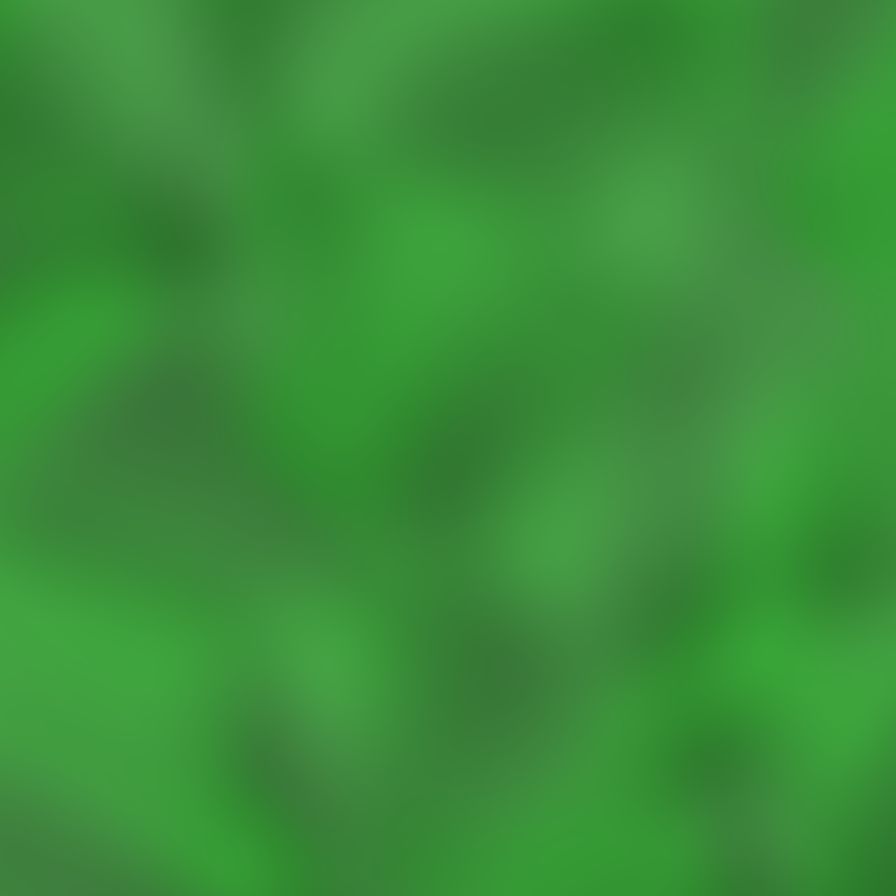
Write a WebGL 1 fragment shader that draws this texture.

```glsl
precision highp float;
// Soft, blurred green mottling, like foliage far out of focus.
// One warped value noise sets the light, a second one adds a greyish haze,
// and both are blended smoothly between a few close greens.

uniform vec2 u_resolution;

const float CELLS = 7.0;        // noise cells across the canvas
const float WARP = 0.9;         // bending of the patches, in cells
const float TILT = 0.6;         // lattice rotation, in radians

const vec3 SHADOW_GREEN = vec3(0.163, 0.462, 0.160);
const vec3 LIGHT_GREEN = vec3(0.225, 0.667, 0.220);
const vec3 HAZE_SHIFT = vec3(0.062, -0.045, 0.064);

float hash(vec2 cell, float seed) {
  return fract(sin(dot(cell, vec2(127.1, 311.7)) + seed * 74.7) * 43758.5453);
}

// Value noise in 0..1 with smooth interpolation
float valueNoise(vec2 p, float seed) {
  vec2 cell = floor(p);
  vec2 f = fract(p);
  vec2 blend = f * f * (3.0 - 2.0 * f);
  float low = mix(hash(cell, seed), hash(cell + vec2(1.0, 0.0), seed), blend.x);
  float high = mix(hash(cell + vec2(0.0, 1.0), seed), hash(cell + vec2(1.0, 1.0), seed), blend.x);
  return mix(low, high, blend.y);
}

vec2 rotate(vec2 p, float angle) {
  float c = cos(angle);
  float s = sin(angle);
  return vec2(c * p.x - s * p.y, s * p.x + c * p.y);
}

// Bends the plane with slow noise so patches stretch into curved streaks
vec2 warp(vec2 p, float amount, float seed) {
  vec2 slow = p * 0.5;
  vec2 offset = vec2(valueNoise(slow, seed), valueNoise(slow + 19.3, seed + 1.0));
  return p + amount * (offset - 0.5);
}

vec3 foliage(float light, float haze) {
  return mix(SHADOW_GREEN, LIGHT_GREEN, light) + HAZE_SHIFT * haze;
}

void main() {
  vec2 uv = gl_FragCoord.xy / u_resolution;
  vec2 p = warp(rotate(uv * CELLS, TILT) + 23.0, WARP, 3.0);

  float light = valueNoise(p, 1.0);
  float haze = smoothstep(0.1, 0.95, valueNoise(p * 0.85 + 7.4, 2.0));

  gl_FragColor = vec4(foliage(light, haze), 1.0);
}
```
